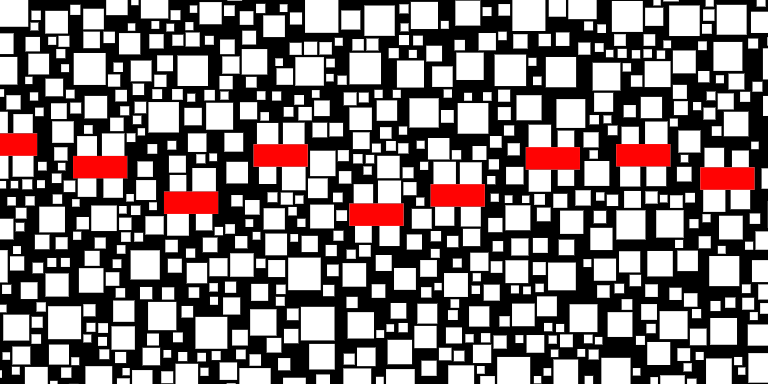
A WebGL 1 fragment shader for this pattern:

```glsl
precision highp float;
// White squares of many sizes packed on black, with a wandering row of red bars.
uniform vec2 u_resolution;

// All lengths are fractions of the canvas height.
const float GAP = 0.006;
const float MIN_HALF = 0.0095;
const float BAR_PITCH = 0.233;
const vec2 BAR_HALF = vec2(0.0705, 0.029);
const vec3 BLACK = vec3(0.0);
const vec3 WHITE = vec3(1.0);
const vec3 RED = vec3(1.0, 0.01, 0.01);

// Packing levels: cell size, smallest side, largest side, seed.
const vec4 HUGE = vec4(0.135, 0.052, 0.088, 1.0);
const vec4 LARGE = vec4(0.110, 0.045, 0.078, 2.0);
const vec4 MEDIUM = vec4(0.085, 0.035, 0.060, 3.0);
const vec4 SMALL = vec4(0.060, 0.026, 0.045, 4.0);
const vec4 TINY = vec4(0.045, 0.020, 0.034, 5.0);
const vec4 CRUMB = vec4(0.034, 0.020, 0.026, 6.0);

float hash(vec2 p) {
  return fract(sin(dot(p, vec2(127.1, 311.7))) * 43758.5453);
}

float boxDistance(vec2 p, vec2 halfSize) {
  vec2 q = abs(p) - halfSize;
  return max(q.x, q.y);
}

float squareDistance(vec2 p, vec3 square) {
  return boxDistance(p - square.xy, vec2(square.z));
}

vec2 corner(int i) {
  return vec2(mod(float(i), 2.0), floor(float(i) / 2.0)) - 0.5;
}

vec2 barCentre(float slot) {
  float x = (slot + 0.15) * BAR_PITCH + 0.028 * (hash(vec2(slot, 3.7)) - 0.5);
  return vec2(x, mix(0.44, 0.63, hash(vec2(slot, 8.3))));
}

// Distance to the red bars alone.
float bars(vec2 p) {
  float slot = floor(p.x / BAR_PITCH - 0.15 + 0.5);
  return boxDistance(p - barCentre(slot), BAR_HALF);
}

// Distance to bars with two squares above and two below, capped at reach.
float clusters(vec2 p, float reach) {
  float d = reach;
  if (abs(p.y - 0.535) > 0.24) return d;
  float firstSlot = floor(p.x / BAR_PITCH - 0.15);
  for (int k = 0; k < 2; k++) {
    float slot = firstSlot + float(k);
    vec2 q = p - barCentre(slot);
    d = min(d, boxDistance(q, BAR_HALF));
    for (int i = 0; i < 4; i++) {
      vec2 side = 2.0 * corner(i);
      float h = mix(0.021, 0.031, hash(vec2(slot, 20.0 + float(i))));
      d = min(d, squareDistance(q, vec3(side * vec2(0.034, BAR_HALF.y + h), h)));
    }
  }
  return d;
}

// Square proposed by the cell around p: centre and half side. Rows are staggered.
vec3 proposal(vec2 p, vec4 level) {
  float lift = level.w * 0.37;
  float row = floor(p.y / level.x + lift);
  float shift = hash(vec2(row, level.w * 5.3));
  vec2 cell = vec2(floor(p.x / level.x + shift), row);
  vec2 id = cell + level.w * vec2(17.3, 41.9);
  float h = 0.5 * mix(level.y, level.z, hash(id));
  vec2 jitter = 2.0 * vec2(hash(id + 71.7), hash(id + 133.1)) - 1.0;
  vec2 centre = (cell + 0.5 - vec2(shift, lift)) * level.x;
  return vec3(centre + jitter * (0.5 * (level.x - GAP) - h), h);
}

// Shrinks a square into its clearance, or drops it, and merges it into d.
float place(vec2 p, vec3 square, float clearance, float d) {
  square.z = min(square.z, clearance - GAP);
  return square.z < MIN_HALF ? d : min(d, squareDistance(p, square));
}

// Each field adds one level around everything placed before it.
float hugeField(vec2 p, float reach) {
  float d = clusters(p, reach);
  for (int i = 0; i < 4; i++) {
    vec3 s = proposal(p + corner(i) * HUGE.x, HUGE);
    if (squareDistance(p, s) < d) d = place(p, s, clusters(s.xy, s.z + GAP), d);
  }
  return d;
}

float largeField(vec2 p, float reach) {
  float d = hugeField(p, reach);
  for (int i = 0; i < 4; i++) {
    vec3 s = proposal(p + corner(i) * LARGE.x, LARGE);
    if (squareDistance(p, s) < d) d = place(p, s, hugeField(s.xy, s.z + GAP), d);
  }
  return d;
}

float mediumField(vec2 p, float reach) {
  float d = largeField(p, reach);
  for (int i = 0; i < 4; i++) {
    vec3 s = proposal(p + corner(i) * MEDIUM.x, MEDIUM);
    if (squareDistance(p, s) < d) d = place(p, s, largeField(s.xy, s.z + GAP), d);
  }
  return d;
}

float smallField(vec2 p, float reach) {
  float d = mediumField(p, reach);
  for (int i = 0; i < 4; i++) {
    vec3 s = proposal(p + corner(i) * SMALL.x, SMALL);
    if (squareDistance(p, s) < d) d = place(p, s, mediumField(s.xy, s.z + GAP), d);
  }
  return d;
}

float tinyField(vec2 p, float reach) {
  float d = smallField(p, reach);
  for (int i = 0; i < 4; i++) {
    vec3 s = proposal(p + corner(i) * TINY.x, TINY);
    if (squareDistance(p, s) < d) d = place(p, s, smallField(s.xy, s.z + GAP), d);
  }
  return d;
}

float crumbField(vec2 p, float reach) {
  float d = tinyField(p, reach);
  for (int i = 0; i < 4; i++) {
    vec3 s = proposal(p + corner(i) * CRUMB.x, CRUMB);
    if (squareDistance(p, s) < d) d = place(p, s, tinyField(s.xy, s.z + GAP), d);
  }
  return d;
}

float coverage(float d, float pixel) {
  return clamp(0.5 - d / pixel, 0.0, 1.0);
}

void main() {
  float pixel = 1.0 / u_resolution.y;
  vec2 p = gl_FragCoord.xy * pixel;
  vec3 colour = mix(BLACK, WHITE, coverage(crumbField(p, pixel), pixel));
  colour = mix(colour, RED, coverage(bars(p), pixel));
  gl_FragColor = vec4(colour, 1.0);
}
```
